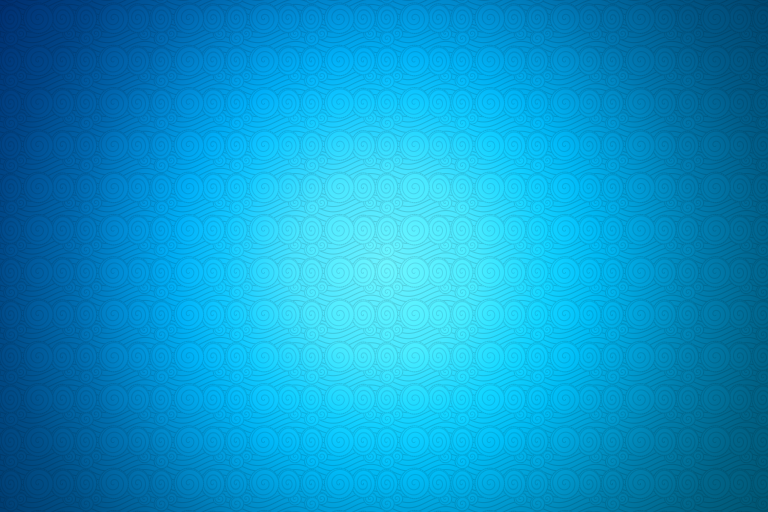
Write a Shadertoy shader that draws this background.

```glsl
// A round cyan glow fading to deep blue, under a fine tiled swirl pattern.
// The glow blends colour stops by radius; each tile paints flowing waves,
// then opaque discs holding spirals. Lengths are in canvas heights.

const float TAU = 6.2831853;

// Glow
const vec2 GLOW_OFFSET = vec2(0.003, -0.015);
const vec2 GREEN_TILT = vec2(0.06, -0.05);
const int STOPS = 8;
const float STOP_RADIUS[STOPS] = float[](0.0, 0.18, 0.316, 0.414, 0.51, 0.62, 0.76, 0.92);
const vec3 STOP_COLOR[STOPS] = vec3[](
    vec3(0.42, 0.95, 1.00), vec3(0.28, 0.90, 1.00),
    vec3(0.07, 0.80, 1.00), vec3(0.00, 0.70, 0.95),
    vec3(0.00, 0.58, 0.83), vec3(0.00, 0.45, 0.68),
    vec3(0.00, 0.33, 0.53), vec3(0.00, 0.25, 0.43));

// Pattern
const float ROW_HEIGHT = 0.0826;
const vec2 TILE = vec2(1.779, 1.0);            // in row heights
const vec2 ANCHOR = vec2(-0.0873, 0.4688);     // x from the canvas middle
const float LINE_HALF_WIDTH = 0.013;           // in row heights
const float LINE_DARKNESS = 0.13;
const float DISC_LIGHT = 0.018;
const float WAVE_SPACING = 0.125;
const float WAVE_HEIGHT = 0.14;
const float BEADS = 44.0;

// Swirls as centre.xy and radii.xy, small curls first
const int SWIRLS = 6;
const vec4 SWIRL[SWIRLS] = vec4[](
    vec4(-1.05, -0.36, 0.15, 0.15),
    vec4(-0.42, -0.36, 0.14, 0.14),
    vec4(-0.65, -0.48, 0.17, 0.17),
    vec4(-0.66, 0.00, 0.26, 0.33),
    vec4(0.567, 0.00, 0.28, 0.34),
    vec4(0.00, 0.00, 0.35, 0.36));

vec3 glowColor(vec2 p) {
    float r = length(p);
    vec3 color = STOP_COLOR[0];
    for (int i = 1; i < STOPS; i++) {
        float t = clamp((r - STOP_RADIUS[i - 1]) / (STOP_RADIUS[i] - STOP_RADIUS[i - 1]), 0.0, 1.0);
        color = mix(color, STOP_COLOR[i], t);
    }
    color.g += dot(p, GREEN_TILT);
    return color;
}

// Coverage of a thin line, kept even when narrower than a pixel
float stroke(float d, float pixel) {
    float inside = clamp((LINE_HALF_WIDTH - d) / pixel + 0.5, 0.0, 1.0);
    return inside * min(1.0, 2.0 * LINE_HALF_WIDTH / pixel);
}

float waves(vec2 q, float pixel) {
    float phase = TAU * (q.x - 0.3) / TILE.x;
    float level = (q.y - WAVE_HEIGHT * sin(phase)) / WAVE_SPACING;
    float slope = WAVE_HEIGHT * TAU / TILE.x * cos(phase);
    float d = abs(fract(level) - 0.5) * WAVE_SPACING / sqrt(1.0 + slope * slope);
    return stroke(d, pixel);
}

// Returns line coverage in x and disc coverage in y
vec2 swirlPattern(vec2 q, float pixel) {
    vec2 ink = vec2(waves(q, pixel), 0.0);
    for (int i = 0; i < SWIRLS; i++) {
        vec2 radii = SWIRL[i].zw;
        vec2 d = q - SWIRL[i].xy;
        d -= TILE * round(d / TILE);
        float size = min(radii.x, radii.y);
        float r = length(d / radii);
        float angle = atan(d.y, d.x + 1e-5);

        float turns = size > 0.2 ? 3.0 : 2.0;
        float arm = fract(r * turns + angle / TAU);
        float spiral = stroke((0.5 - abs(arm - 0.5)) * size / turns, pixel);
        float rim = stroke(abs(r - 1.0) * size, pixel);
        rim *= 0.85 + 0.15 * cos(angle * BEADS);
        float disc = clamp((1.0 - r) * size / pixel + 0.5, 0.0, 1.0);

        ink = mix(ink, vec2(0.8 * spiral, 1.0), disc);
        ink.x = max(ink.x, rim);
    }
    return ink;
}

void mainImage(out vec4 fragColor, in vec2 fragCoord) {
    // Height units, with x measured from the middle
    vec2 p = fragCoord / iResolution.y;
    p.x -= 0.5 * iResolution.x / iResolution.y;

    vec3 color = glowColor(p - vec2(0.0, 0.5) - GLOW_OFFSET);

    // Emboss the swirls
    float pixel = 1.0 / (iResolution.y * ROW_HEIGHT);
    vec2 ink = swirlPattern((p - ANCHOR) / ROW_HEIGHT, pixel);
    color *= 1.0 + DISC_LIGHT * ink.y - LINE_DARKNESS * ink.x;

    fragColor = vec4(clamp(color, 0.0, 1.0), 1.0);
}
```
